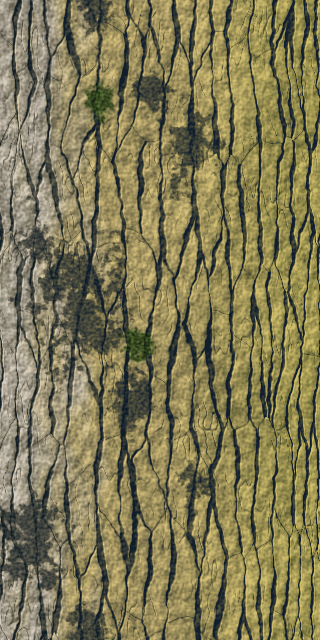
This texture is drawn by a WebGL 2 fragment shader. Its source:

```glsl
#version 300 es
precision highp float;
// Weathered tree bark: long plates split by jagged upright furrows on a round trunk.
// Furrows are edges of stretched Voronoi cells; gradient noise adds flakes and grain.
// Dark lichen and a little green moss are scattered on top, pale bark on the left.

#define CELLS vec2(13.5, 3.3)   // furrow cells per canvas width
#define FURROW_WIDTH 0.0085     // half width of a furrow
#define FURROW_DEPTH 0.5
#define WARP 0.013              // jaggedness of the furrows
#define FLAKES vec2(25.0, 19.0) // flake frequency
#define RELIEF 0.8              // strength of side light
#define GRAIN 0.2
#define BASE_LIGHT 0.87
#define LICHEN_SIZE 0.15
#define LICHEN_COUNT 10

uniform vec2 u_resolution;
out vec4 fragColor;

vec2 hash2(vec2 p) {
  vec3 q = fract(p.xyx * vec3(0.1031, 0.1030, 0.0973));
  q += dot(q, q.yzx + 33.33);
  return fract((q.xx + q.yz) * q.zy);
}

float corner(vec2 cell, vec2 offset) {
  float a = 6.2832 * hash2(cell).x;
  return dot(vec2(cos(a), sin(a)), offset);
}

float gradientNoise(vec2 p) {
  vec2 i = floor(p), f = p - i, e = vec2(0.0, 1.0);
  vec2 s = f * f * f * (f * (f * 6.0 - 15.0) + 10.0);
  return 1.4 * mix(
    mix(corner(i, f), corner(i + e.yx, f - e.yx), s.x),
    mix(corner(i + e, f - e), corner(i + 1.0, f - 1.0), s.x), s.y);
}

float fbm(vec2 p) {
  float sum = 0.0, amp = 0.5;
  for (int i = 0; i < 3; i++) {
    sum += amp * gradientNoise(p);
    p = mat2(1.6, 1.2, -1.2, 1.6) * p + 7.3;
    amp *= 0.55;
  }
  return sum;
}

vec2 site(vec2 cell) { return cell + 0.5 + 0.85 * (hash2(cell + 40.0) - 0.5); }

// Signed depth inside the nearest furrow, in canvas units; level edges fade out.
float furrow(vec2 q, float width) {
  vec2 home = floor(q), nearest = vec2(0.0);
  float best = 9.0;
  for (int k = 0; k < 9; k++) {
    vec2 s = site(home + vec2(k % 3 - 1, k / 3 - 1));
    float d = distance(s, q);
    if (d < best) { best = d; nearest = s; }
  }
  float inside = -1.0;
  for (int k = 0; k < 25; k++) {
    vec2 s = site(home + vec2(k % 5 - 2, k / 5 - 2)), gap = s - nearest;
    if (dot(gap, gap) < 1e-5) continue;
    vec2 n = normalize(gap);
    float d = dot(0.5 * (s + nearest) - q, n) / length(n * CELLS);
    inside = max(inside, width * smoothstep(0.2, 0.7, abs(n.x)) - d);
  }
  return inside;
}

// Returns height, furrow core, furrow shoulder and flake noise.
vec4 bark(vec2 p) {
  vec2 w = p + WARP * vec2(fbm(p * vec2(13.0, 17.0)), 2.0 * fbm(p * 9.0 + 31.0));
  w.x += 0.03 * gradientNoise(p * vec2(2.5, 3.0) + 5.0);
  w.x = asin(clamp((w.x - 0.45) * 1.6, -0.97, 0.97)) / 1.6;
  float width = FURROW_WIDTH * (0.75 + 0.9 * gradientNoise(p * vec2(11.0, 6.0) + 70.0));
  float s = furrow(w * CELLS + 20.0, width);
  float core = smoothstep(-0.003, 0.004, s);
  float shoulder = smoothstep(-0.018, 0.004, s);
  float hair = abs(gradientNoise(w * vec2(30.0, 10.0) + 3.0));
  core = max(core, 0.5 * smoothstep(0.09, 0.0, hair) * smoothstep(-0.1, 0.3, fbm(p * 7.0)));
  float flakes = fbm(p * FLAKES);
  return vec4(flakes - FURROW_DEPTH * core, core, shoulder, flakes);
}

// Scattered ragged growth: x is dark lichen, y is green moss.
vec2 growth(vec2 p) {
  float rag = fbm(p * 9.0 + 12.0) + 0.8 * fbm(p * 38.0);
  float lichen = 0.45 - 6.0 * (2.0 - p.y) - 4.0 * abs(p.x - 0.3);
  for (int i = 0; i < LICHEN_COUNT; i++) {
    float k = float(i);
    vec2 c = vec2(0.65, 2.0) * fract(vec2(0.38, 0.53) + k * vec2(0.76, 0.618));
    float r = LICHEN_SIZE / (1.0 + 0.3 * k);
    lichen = max(lichen, 1.0 - length((p - c) * vec2(1.0, 0.7)) / r);
  }
  float moss = -1.0;
  for (float k = 0.0; k < 2.0; k++) {
    vec2 c = vec2(0.43, 0.92) + k * vec2(-0.12, 0.76);
    moss = max(moss, 1.0 - length((p - c) * vec2(1.0, 0.8)) / 0.06);
  }
  return smoothstep(vec2(0.05, 0.1), vec2(0.55, 0.5), vec2(lichen + 1.3 * rag, moss + 0.7 * rag));
}

void main() {
  vec2 p = gl_FragCoord.xy / u_resolution.x;
  vec4 b = bark(p);
  float slope = b.x - bark(p + vec2(-0.004, 0.005)).x;
  float grain = gradientNoise(p * vec2(95.0, 110.0));
  float broad = fbm(p * vec2(4.0, 2.0) + 9.0);
  float left = smoothstep(0.36, 0.04, p.x + 0.25 * fbm(p * vec2(12.0, 3.0)));
  float right = smoothstep(0.45, 1.0, p.x);

  // Tone from furrows, side light and grain
  float tone = BASE_LIGHT + RELIEF * slope + 0.4 * b.w + GRAIN * grain + 0.25 * broad;
  tone -= 0.68 * b.y * (1.0 - 0.25 * left) + 0.2 * b.z;
  vec2 cover = growth(p);
  tone = mix(tone, 0.02 + 0.25 * (tone - 0.5) + 0.25 * grain, 0.9 * cover.x);
  tone = clamp(tone, -0.2, 1.22);

  // Colour ramp: shadow, middle, lit bark
  vec3 shadow = vec3(0.17, 0.20, 0.20);
  vec3 middle = mix(vec3(0.44, 0.41, 0.27), vec3(0.42, 0.40, 0.34), left);
  middle = mix(middle, vec3(0.42, 0.41, 0.21), right);
  vec3 lit = mix(vec3(0.72, 0.65, 0.42), vec3(0.71, 0.68, 0.62), left);
  lit = mix(lit, vec3(0.69, 0.64, 0.35), right);
  vec3 color = tone < 0.5 ? mix(shadow, middle, tone * 2.0) : mix(middle, lit, tone * 2.0 - 1.0);
  vec3 moss = vec3(0.19, 0.27, 0.11) * (1.0 + 0.7 * grain + 0.8 * slope);
  fragColor = vec4(clamp(mix(color, moss, 0.9 * cover.y), 0.0, 1.0), 1.0);
}
```
